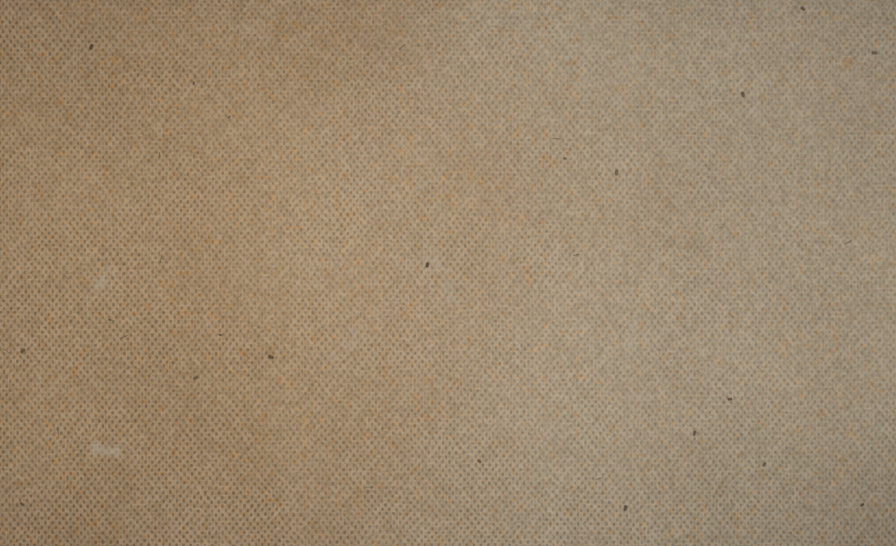
A WebGL 2 fragment shader for this texture:

```glsl
#version 300 es
precision highp float;
// Worn tan fibreboard with a fine woven imprint, pale scuffs, fibres and dark specks.
uniform vec2 u_resolution;
out vec4 fragColor;

const float TAU = 6.2831853;
const vec3 WARM_TAN = vec3(0.632, 0.533, 0.413);
const vec3 GREY_TAN = vec3(0.612, 0.556, 0.473);
const vec3 SCUFF_GREY = vec3(0.67, 0.63, 0.57);
const vec3 FIBRE_CREAM = vec3(0.72, 0.64, 0.52);
const vec3 SPECK_BROWN = vec3(0.25, 0.20, 0.16);

float hash(vec2 p) {
    vec3 q = fract(vec3(p.xyx) * 0.1031);
    q += dot(q, q.yzx + 33.33);
    return fract((q.x + q.y) * q.z);
}

float valueNoise(vec2 p) {
    vec2 cell = floor(p), f = fract(p);
    f = f * f * (3.0 - 2.0 * f);
    float low = mix(hash(cell), hash(cell + vec2(1, 0)), f.x);
    float high = mix(hash(cell + vec2(0, 1)), hash(cell + vec2(1, 1)), f.x);
    return mix(low, high, f.y);
}

float fbm(vec2 p) {
    float sum = 0.0, amplitude = 0.5;
    for (int i = 0; i < 4; i++) {
        sum += amplitude * valueNoise(p);
        p = mat2(0.8, 0.6, -0.6, 0.8) * p * 2.03 + 17.3;
        amplitude *= 0.5;
    }
    return sum / 0.9375;
}

float segmentDistance(vec2 p, vec2 halfSpan) {
    float along = dot(p, halfSpan) / dot(halfSpan, halfSpan);
    return length(p - halfSpan * clamp(along, -1.0, 1.0));
}

// Randomly turned short strokes, at most one per grid cell; lengths in canvas heights.
float strokes(vec2 p, float cells, float density, float halfLength,
              float radius, float softness, float seed) {
    vec2 home = floor(p * cells);
    float cover = 0.0;
    for (int j = -1; j <= 1; j++) {
        for (int i = -1; i <= 1; i++) {
            vec2 cell = home + vec2(i, j);
            vec2 key = cell + seed;
            if (hash(key + 7.7) > density) continue;
            vec2 centre = (cell + vec2(hash(key + 19.1), hash(key + 43.7))) / cells;
            float angle = hash(key + 71.3) * TAU;
            float size = mix(0.45, 1.0, hash(key + 97.9));
            vec2 halfSpan = vec2(cos(angle), sin(angle)) * halfLength * size;
            float d = segmentDistance(p - centre, halfSpan) - radius * size;
            float strength = mix(0.5, 1.0, hash(key + 127.1));
            cover = max(cover, strength * (1.0 - smoothstep(-softness, softness, d)));
        }
    }
    return cover;
}

// Staggered rows of small pits pressed into the board, 0 to 1.
float weavePits(vec2 p, vec2 frequency) {
    vec2 wobble = vec2(valueNoise(p * 24.0), valueNoise(p * 24.0 + 51.0)) - 0.5;
    vec2 phase = TAU * (p * frequency + wobble * 0.35);
    return smoothstep(-0.15, 0.95, cos(phase.x) * cos(phase.y));
}

// Broad warm to grey drift with darkened borders.
vec3 boardColour(vec2 uv, vec2 p) {
    float cloud = fbm(p * 3.0 + 5.0) - 0.5;
    vec3 colour = mix(WARM_TAN, GREY_TAN, smoothstep(0.05, 0.95, uv.x + cloud * 0.6));
    vec2 fromCentre = (uv - vec2(0.55, 0.53)) * vec2(1.0, 0.95);
    float shade = 1.05 - 0.42 * dot(fromCentre, fromCentre);
    return colour * (shade + 0.13 * cloud);
}

void main() {
    vec2 uv = gl_FragCoord.xy / u_resolution;
    vec2 p = gl_FragCoord.xy / u_resolution.y;
    vec3 colour = boardColour(uv, p);

    // Woven imprint, deeper towards the lower left
    float depth = mix(1.15, 0.65, smoothstep(0.2, 1.5, uv.x + uv.y * 0.6));
    depth *= mix(0.6, 1.3, fbm(p * 14.0 + 31.0));
    float pits = weavePits(p, vec2(77.0, 61.0));
    colour -= vec3(0.115, 0.090, 0.068) * depth * (pits - 0.2);

    // Fine grain and rusty mottling
    float grain = valueNoise(p * 250.0) - 0.5;
    float mottle = valueNoise(p * 95.0 + 13.0) - 0.5;
    float rust = smoothstep(0.66, 0.95, valueNoise(p * 120.0 + 83.0));
    colour += 0.075 * grain + 0.035 * mottle;
    colour += vec3(0.025, -0.012, -0.045) * rust;

    // Pale scuffs with broken edges
    vec2 warp = vec2(fbm(p * 22.0 + 3.0), fbm(p * 22.0 + 67.0)) - 0.5;
    float scuff = strokes(p + warp * 0.06, 6.0, 0.30, 0.036, 0.008, 0.013, 211.0);
    scuff *= smoothstep(0.28, 0.68, fbm(p * 75.0 + 9.0));
    scuff *= mix(1.0, 0.35, smoothstep(0.6, 1.0, uv.x));
    colour = mix(colour, SCUFF_GREY, 0.75 * scuff);

    // Loose light fibres, then dark specks and hairs
    float fibre = strokes(p + warp * 0.008, 28.0, 0.28, 0.008, 0.0009, 0.0017, 331.0);
    colour = mix(colour, FIBRE_CREAM, 0.38 * fibre);
    float speck = strokes(p, 8.0, 0.16, 0.0025, 0.0032, 0.0018, 457.0);
    float hair = strokes(p + warp * 0.01, 10.0, 0.11, 0.008, 0.0010, 0.0016, 569.0);
    colour = mix(colour, SPECK_BROWN, max(0.8 * speck, 0.6 * hair));

    fragColor = vec4(clamp(colour, 0.0, 1.0), 1.0);
}
```
